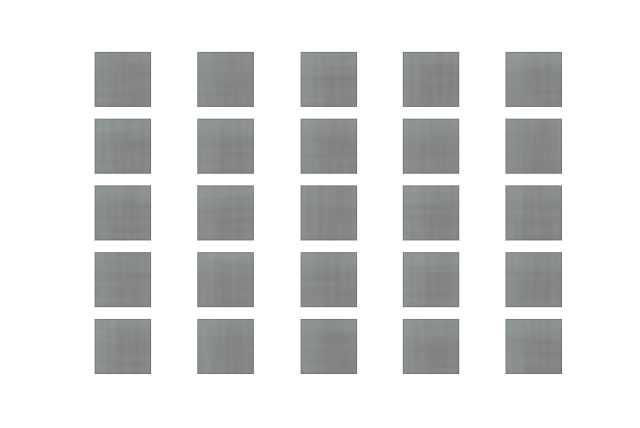
A WebGL 1 fragment shader for this pattern:

```glsl
precision highp float;

// A five by five grid of grey, nearly square tiles on white.
// Each tile is a box distance with a thin dark rim, a pale cool sheen toward
// its top and left, and faint woven streaks of gradient noise that vary by tile.

uniform vec2 u_resolution;

// Lengths are fractions of the canvas height.
const vec2 GRID_OFFSET = vec2(0.0194, 0.0025);
const vec2 PITCH = vec2(0.2400, 0.1560);
const vec2 HALF_TILE = vec2(0.0660, 0.0643);
const float MAX_INDEX = 2.0;
const float MIDDLE_SHIFT = 0.0013;
const float RIM_WIDTH = 0.0028;
const float RIM_SHADE = 0.84;
const float STREAK_FREQUENCY = 5.0;
const float STREAK_STRENGTH = 0.022;

const vec3 PAPER = vec3(1.0);
const vec3 TILE_GREY = vec3(0.515, 0.522, 0.517);
const vec3 TILE_SHEEN = vec3(0.565, 0.588, 0.578);

float hash(vec2 p) {
  return fract(sin(dot(p, vec2(127.1, 311.7))) * 43758.5);
}

vec2 gradient(vec2 p) {
  float angle = 6.2832 * hash(p);
  return vec2(cos(angle), sin(angle));
}

float gradientNoise(vec2 p) {
  vec2 i = floor(p);
  vec2 f = p - i;
  vec2 w = f * f * f * (f * (f * 6.0 - 15.0) + 10.0);
  vec2 e = vec2(1.0, 0.0);
  float a = dot(gradient(i), f);
  float b = dot(gradient(i + e.xy), f - e.xy);
  float c = dot(gradient(i + e.yx), f - e.yx);
  float d = dot(gradient(i + e.xx), f - e.xx);
  return mix(mix(a, b, w.x), mix(c, d, w.x), w.y);
}

float boxDistance(vec2 p, vec2 halfSize) {
  vec2 d = abs(p) - halfSize;
  return length(max(d, 0.0)) + min(max(d.x, d.y), 0.0);
}

// Surface of one tile; uv runs from -1 to 1 across it.
vec3 tileSurface(vec2 uv, vec2 cell) {
  vec2 seed = cell * 17.0 + 40.0;
  float topAmount = mix(0.35, 0.80, hash(cell + 3.0));
  float leftAmount = mix(0.35, 0.65, hash(cell + 9.0));

  // Sheen fades away from the top and left edges, weakly from the right.
  float sheen = topAmount * smoothstep(0.0, 1.0, uv.y)
              + leftAmount * smoothstep(0.1, -0.9, uv.x)
              + 0.15 * smoothstep(0.4, 1.0, uv.x);
  vec3 colour = mix(TILE_GREY, TILE_SHEEN, min(sheen, 1.0));

  // Stretched noise along each axis gives the woven streaks.
  float vertical = gradientNoise(vec2(uv.x * STREAK_FREQUENCY, uv.y * 0.4) + seed);
  float horizontal = gradientNoise(vec2(uv.x * 0.4, uv.y * STREAK_FREQUENCY) + seed + 7.3);
  return colour + STREAK_STRENGTH * (vertical + horizontal);
}

void main() {
  float pixel = 1.0 / u_resolution.y;
  vec2 centred = (gl_FragCoord.xy - 0.5 * u_resolution) * pixel - GRID_OFFSET;

  // Nearest tile, limited to the grid.
  vec2 cell = clamp(floor(centred / PITCH + 0.5), -MAX_INDEX, MAX_INDEX);
  vec2 local = centred - cell * PITCH;
  local.x -= MIDDLE_SHIFT * (1.0 - step(0.5, abs(cell.x)));

  float distance = boxDistance(local, HALF_TILE);
  vec3 tile = tileSurface(local / HALF_TILE, cell);

  // Soft dark rim just inside the outline.
  float rim = smoothstep(-RIM_WIDTH - 0.5 * pixel, -0.3 * RIM_WIDTH, distance);
  tile *= mix(1.0, RIM_SHADE, rim);

  float coverage = 1.0 - smoothstep(-0.6 * pixel, 0.6 * pixel, distance);
  gl_FragColor = vec4(mix(PAPER, tile, coverage), 1.0);
}
```
